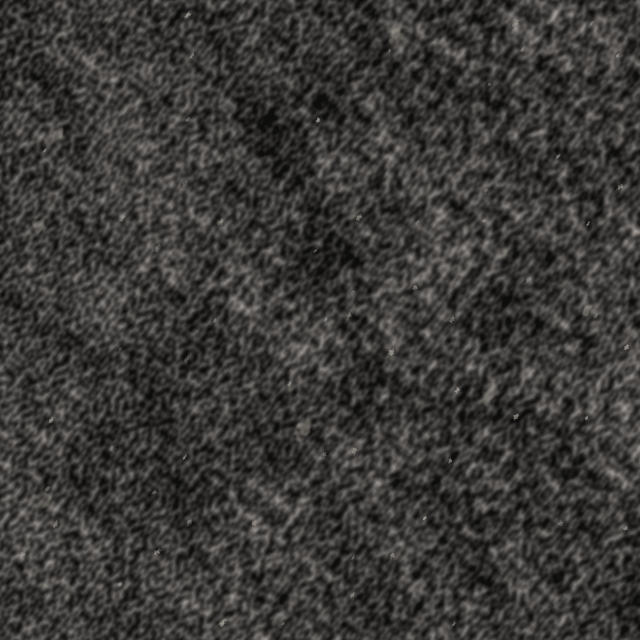
Give the GLSL for this texture, as a WebGL 1 fragment shader.

```glsl
precision highp float;
uniform vec2 u_resolution;

const vec3 STONE_TINT = vec3(1.03, 0.995, 0.965);
const vec3 FLECK_COLOR = vec3(0.56, 0.54, 0.51);
const float MEAN_TONE = 0.215;
const float HIGHLIGHT_SKEW = 0.8;
const float MIN_TONE = 0.05;

const vec2 GRAIN_DIR = vec2(0.6, 0.8);
const vec2 BAND_DIR = vec2(0.5, -0.866);
const float GRAIN_STRETCH = 1.45;
const float BAND_STRETCH = 2.0;

const float BAND_FREQ = 6.0;
const float PATCH_FREQ = 19.0;
const float COARSE_FREQ = 62.0;
const float FINE_FREQ = 125.0;
const float BAND_AMP = 0.12;
const float PATCH_AMP = 0.12;
const float COARSE_AMP = 0.25;
const float FINE_AMP = 0.24;

const float CHIP_CELLS = 7.0;
const float CHIP_CHANCE = 0.2;
const float CHIP_RADIUS = 0.009;
const float GLINT_CELLS = 19.0;
const float GLINT_CHANCE = 0.15;
const float GLINT_RADIUS = 0.003;

vec2 hash22(vec2 p) {
  vec3 q = fract(p.xyx * vec3(0.1031, 0.1030, 0.0973));
  q += dot(q, q.yzx + 33.33);
  return fract((q.xx + q.yz) * q.zy);
}

vec2 gradientAt(vec2 cell) {
  return normalize(hash22(cell) - 0.5 + 0.0001);
}

float gradientNoise(vec2 p) {
  vec2 i = floor(p);
  vec2 f = fract(p);
  vec2 w = f * f * f * (f * (f * 6.0 - 15.0) + 10.0);
  vec2 e = vec2(1.0, 0.0);
  float a = dot(gradientAt(i), f);
  float b = dot(gradientAt(i + e.xy), f - e.xy);
  float c = dot(gradientAt(i + e.yx), f - e.yx);
  float d = dot(gradientAt(i + e.xx), f - e.xx);
  return mix(mix(a, b, w.x), mix(c, d, w.x), w.y);
}

// Coordinates along and across a direction, compressed along it
vec2 alignTo(vec2 p, vec2 dir, float stretch) {
  return vec2(dot(p, dir) / stretch, dot(p, vec2(-dir.y, dir.x)));
}

// One randomly present, ragged mineral fleck per cell
float fleck(vec2 p, float cells, float chance, float radius, float seed) {
  vec2 cell = floor(p * cells);
  vec2 center = (cell + 0.3 + 0.4 * hash22(cell + seed)) / cells;
  vec2 pick = hash22(cell + seed + 57.0);
  float size = radius * mix(0.6, 1.3, pick.y);
  float dist = length(alignTo(p - center, GRAIN_DIR, 1.7)) / size;
  dist += 0.9 * gradientNoise(p * 0.8 / radius + seed);
  float brightness = mix(0.45, 1.0, hash22(cell + seed + 91.0).x);
  return step(pick.x, chance) * brightness * (1.0 - smoothstep(0.4, 1.3, dist));
}

void main() {
  vec2 uv = gl_FragCoord.xy / u_resolution.y;

  // Broad bands and cloudy patches
  vec2 bandPos = alignTo(uv, BAND_DIR, BAND_STRETCH) + 11.0;
  float band = gradientNoise(bandPos * BAND_FREQ);
  float cloud = gradientNoise(bandPos * PATCH_FREQ + 23.0);

  // Slanted grains, finer towards the left
  vec2 grainPos = alignTo(uv, GRAIN_DIR, GRAIN_STRETCH) + 5.0;
  float coarse = gradientNoise(grainPos * COARSE_FREQ);
  float fine = gradientNoise(grainPos * FINE_FREQ + 41.0);
  float coarseness = smoothstep(0.0, 0.7, uv.x + 0.3 * band);
  float grain = COARSE_AMP * mix(0.65, 1.1, coarseness) * coarse
              + FINE_AMP * mix(1.15, 0.95, coarseness) * fine;

  float relief = BAND_AMP * band + PATCH_AMP * cloud + grain;
  float tone = MEAN_TONE + relief + HIGHLIGHT_SKEW * relief * relief;
  vec3 color = STONE_TINT * max(tone, MIN_TONE);

  // Pale chips and tiny glints
  float chips = fleck(uv, CHIP_CELLS, CHIP_CHANCE, CHIP_RADIUS, 3.0);
  float glints = fleck(uv, GLINT_CELLS, GLINT_CHANCE, GLINT_RADIUS, 17.0);
  color = mix(color, FLECK_COLOR + 0.5 * grain, max(chips * 0.85, glints));

  gl_FragColor = vec4(color, 1.0);
}
```
